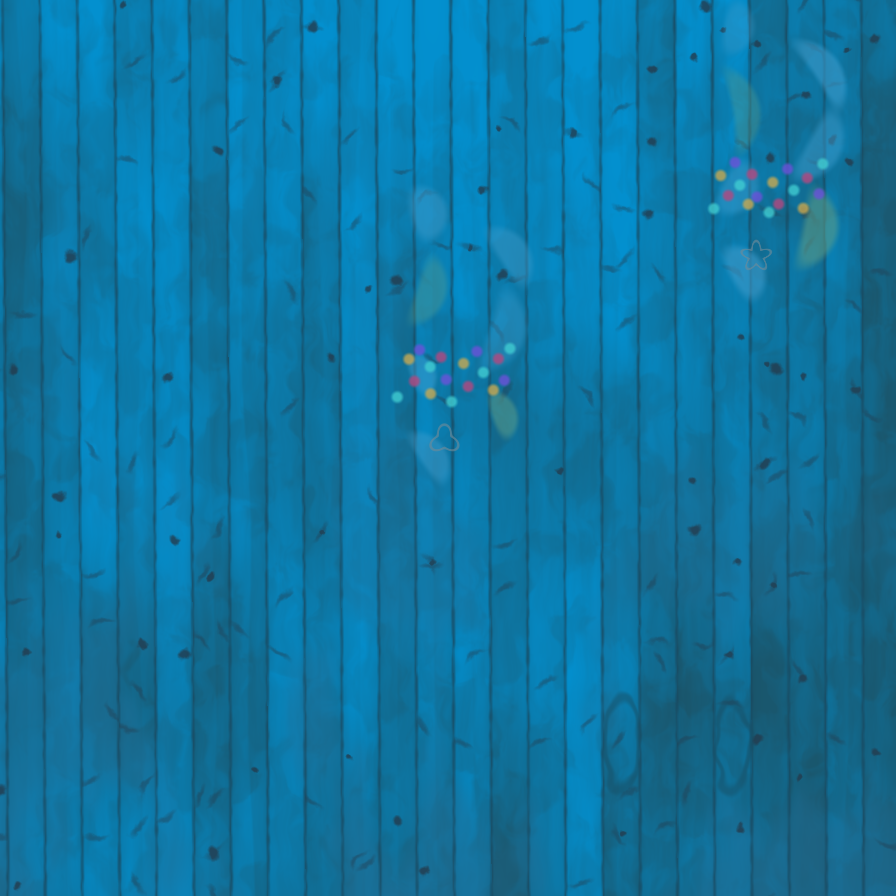
This texture is drawn by a Shadertoy shader. Its source:

```glsl
float hash(vec2 p) {
    vec3 q = fract(vec3(p.xyx) * 0.1031);
    q += dot(q, q.yzx + 33.33);
    return fract((q.x + q.y) * q.z);
}

float noise(vec2 p) {
    vec2 i = floor(p), f = fract(p);
    f = f * f * (3.0 - 2.0 * f);
    return mix(mix(hash(i), hash(i + vec2(1, 0)), f.x),
               mix(hash(i + vec2(0, 1)), hash(i + vec2(1, 1)), f.x), f.y);
}

float fbm(vec2 p) {
    float sum = 0.0, amp = 0.5;
    for (int i = 0; i < 4; i++) {
        sum += amp * noise(p);
        p = p * 2.03 + 17.3;
        amp *= 0.5;
    }
    return sum / 0.9375;
}

mat2 rotate(float a) {
    return mat2(cos(a), sin(a), -sin(a), cos(a));
}

// Brightness of the painted wood, from 0 (grey) to 1 (vivid)
float paintTone(vec2 uv, float plank, float across) {
    vec2 offset = vec2(plank * 7.3, plank * 3.1);
    vec2 warp = vec2(noise(uv * 40.0), noise(uv * 40.0 + 31.0)) - 0.5;
    float tone = 0.70 + 0.34 * (uv.y - 0.5) - 0.22 * smoothstep(0.66, 0.76, uv.x);
    tone -= 0.12 * (1.0 - smoothstep(0.0, 0.09, uv.x));
    tone += 0.30 * (hash(vec2(plank, 4.0)) - 0.5);
    tone += 0.75 * (fbm(uv * vec2(5.0, 4.0) + 8.0) - 0.5);
    tone += 0.50 * (noise(vec2(plank * 5.7, uv.y * 4.0)) - 0.5);
    tone += 0.30 * (fbm(uv * vec2(75.0, 8.0) + offset + 0.6 * warp) - 0.5);
    float patches = fbm(uv * vec2(34.0, 22.0) + offset + 0.8 * warp);
    tone += 0.17 * (smoothstep(0.36, 0.60, patches) - 0.5);
    float split = 0.5 + 0.3 * (noise(vec2(plank * 3.0, uv.y * 5.0)) - 0.5);
    float strip = smoothstep(split - 0.04, split + 0.04, across);
    return tone + 0.14 * (strip - 0.5) * (hash(vec2(plank, 2.0)) * 2.0 - 1.4);
}

// Knots and ragged cracks, two layers of cells along each plank
float knots(vec2 uv, float plank, float across) {
    float mask = 0.0;
    vec2 wobble = 0.010 * (vec2(fbm(uv * 80.0), fbm(uv * 80.0 + 50.0)) - 0.5);
    for (int layer = 0; layer < 2; layer++) {
        float row = uv.y * 17.0 + hash(vec2(plank, 20.0 + float(layer)));
        vec2 id = vec2(plank + 40.0 * float(layer), floor(row));
        vec2 spot = vec2(0.15 + 0.7 * hash(id + 11.0), 0.3 + 0.4 * hash(id + 23.0));
        vec2 d = (vec2(across, fract(row)) - spot) / vec2(24.0, 17.0) + wobble;
        float size = 0.003 + 0.0035 * hash(id + 37.0);
        float core = 1.0 - smoothstep(0.5, 1.4, length(d) / size);
        vec2 c = rotate(2.4 * hash(id + 41.0) - 1.2) * d;
        c.y += 22.0 * c.x * c.x * (2.0 * hash(id + 47.0) - 1.0);
        float crack = 1.0 - smoothstep(0.2, 1.2, length(c / vec2(0.015, 0.004)));
        mask = max(mask, 0.8 * core * step(0.92, hash(id + 3.0)));
        mask = max(mask, 0.42 * crack * step(0.84, hash(id + 53.0)));
    }
    return mask;
}

// Oval grain rings low on two planks
float grainRings(vec2 uv) {
    float mask = 0.0;
    for (int i = 0; i < 2; i++) {
        vec2 d = uv - vec2(0.694 + 0.124 * float(i), 0.17);
        d += 0.008 * (noise(uv * 50.0) - 0.5);
        float ring = abs(length(d / vec2(0.019, 0.05)) - 1.0);
        mask = max(mask, 1.0 - smoothstep(0.03, 0.22, ring));
    }
    return mask;
}

// Faded smears, confetti spots and a small outline around a centre
vec3 decorate(vec3 col, vec2 p, float seed, float petals, float px) {
    for (int i = 0; i < 7; i++) {
        vec2 id = vec2(float(i), seed);
        vec2 at = vec2((i % 2 == 0 ? -0.04 : 0.05) + 0.02 * hash(id), 0.045 * float(i) - 0.09);
        vec2 radii = vec2(0.014 + 0.008 * hash(id + 2.0), 0.022 + 0.026 * hash(id + 5.0));
        vec2 d = rotate(1.2 * hash(id + 8.0) - 0.6) * (p - at);
        d.x += 6.0 * d.y * d.y;
        float smear = 1.0 - smoothstep(0.7, 1.2, length(d / radii));
        vec3 tint = i % 3 == 1 ? vec3(0.36, 0.62, 0.54) : vec3(0.24, 0.61, 0.80);
        col = mix(col, tint, smear * (0.3 + 0.3 * hash(id + 14.0)));
    }
    for (int i = 0; i < 17; i++) {
        vec2 id = vec2(float(i), seed + 60.0);
        vec2 at = vec2((float(i) - 8.0) * 0.0078, 0.06 * (fract(float(i) * 0.618 + 0.1) - 0.5));
        at += 0.008 * (hash(id) - 0.5);
        float spot = 1.0 - smoothstep(0.0035, 0.0045 + max(0.004, px), length(p - at));
        vec3 tint = vec3(0.25, 0.80, 0.82);
        if (i % 4 == 1) tint = vec3(0.78, 0.66, 0.32);
        if (i % 4 == 2) tint = vec3(0.70, 0.28, 0.50);
        if (i % 4 == 3) tint = vec3(0.42, 0.32, 0.85);
        col = mix(col, tint, 0.8 * spot);
    }
    vec2 d = p - vec2(-0.012, -0.074);
    float edge = 0.013 + 0.004 * cos(petals * atan(d.x, d.y));
    float line = 1.0 - smoothstep(0.0006, 0.0012 + px, abs(length(d) - edge));
    return mix(col, vec3(0.42, 0.54, 0.60), 0.65 * line);
}

void mainImage(out vec4 fragColor, in vec2 fragCoord) {
    vec2 uv = fragCoord / iResolution.xy;
    float px = 1.0 / iResolution.y;

    // Slightly leaning planks, 24 across
    float board = (uv.x - 0.003 - 0.006 * (1.0 - uv.y) * (1.0 - 0.6 * uv.x)) * 24.0;
    float plank = floor(board) + 1.0, across = fract(board);
    float tone = paintTone(uv, plank, across);
    vec3 col = mix(vec3(0.10, 0.34, 0.43), vec3(0.02, 0.54, 0.77), clamp(tone, 0.0, 1.12));

    // Greyed wear in the lower part
    float wear = smoothstep(0.45, 0.7, fbm(uv * vec2(12.0, 5.0) + 70.0)) * (1.0 - uv.y);
    col = mix(col, vec3(0.13, 0.44, 0.60), 0.5 * wear);

    // Beaded dark seams with a faint shade beside them
    float seam = min(across, 1.0 - across) / 24.0;
    float beads = noise(vec2(plank * 5.0 + step(0.5, across), uv.y * 95.0));
    float groove = 1.0 - smoothstep(0.0002, 0.0014 + 0.0012 * beads + px, seam);
    col *= 1.0 - 0.06 * exp(-seam * 300.0);
    col = mix(col, vec3(0.10, 0.29, 0.38), groove * (0.35 + 0.4 * beads));

    col = mix(col, vec3(0.09, 0.31, 0.40), 0.5 * grainRings(uv));
    col = mix(col, vec3(0.14, 0.23, 0.30), knots(uv, plank, across));
    col = decorate(col, uv - vec2(0.508, 0.583), 3.0, 3.0, px);
    col = decorate(col, uv - vec2(0.856, 0.788), 12.0, 5.0, px);
    fragColor = vec4(clamp(col, 0.0, 1.0), 1.0);
}
```
